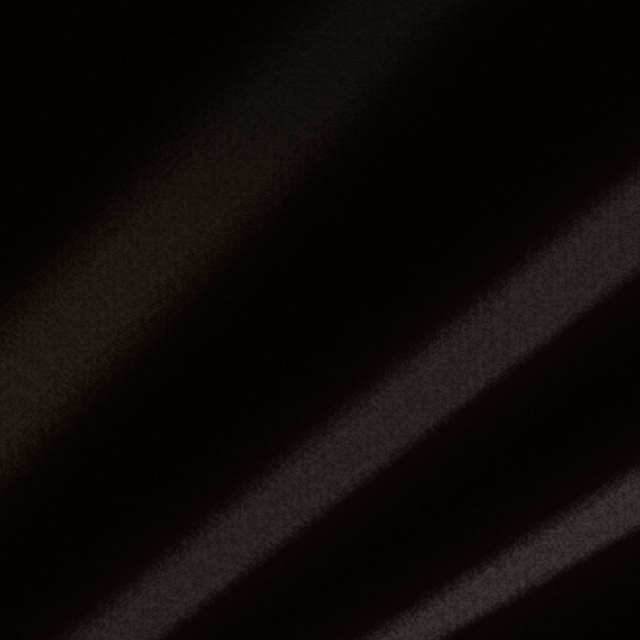
This background is drawn by a WebGL 2 fragment shader. Its source:

```glsl
#version 300 es
precision highp float;

uniform vec2 u_resolution;
out vec4 outColor;

const int BAND_COUNT = 3;
// Centre line and size of each band: slope, height at x = 0, half height, growth along x
const vec4 BAND_SHAPE[BAND_COUNT] = vec4[](
  vec4(1.03, 0.368, 0.105, 0.0),
  vec4(0.793, -0.138, 0.048, 0.026),
  vec4(0.595, -0.372, 0.010, 0.034));
// Softness of the upper edge, of the lower edge, and fade towards the top
const vec3 BAND_EDGE[BAND_COUNT] = vec3[](
  vec3(0.070, 0.060, 0.55),
  vec3(0.032, 0.017, 0.0),
  vec3(0.022, 0.014, 0.0));
const vec3 BAND_COLOR[BAND_COUNT] = vec3[](
  vec3(0.102, 0.084, 0.068),
  vec3(0.136, 0.116, 0.110),
  vec3(0.168, 0.156, 0.150));

const vec3 BASE_COLOR = vec3(0.018, 0.010, 0.006);
const vec3 GLOW_COLOR = vec3(0.030, 0.013, 0.008);
const float GLOW_REACH = 0.075;
const float GRAIN_CELLS = 330.0;
const float GRAIN_IN_LIGHT = 0.62;
const float GRAIN_IN_DARK = 0.016;
const float EDGE_ROUGHNESS = 0.55;

float hash(vec2 p) {
  return fract(sin(dot(p, vec2(127.1, 311.7))) * 43758.5453);
}

float valueNoise(vec2 p) {
  vec2 cell = floor(p);
  vec2 f = fract(p);
  f = f * f * (3.0 - 2.0 * f);
  float low = mix(hash(cell), hash(cell + vec2(1.0, 0.0)), f.x);
  float high = mix(hash(cell + vec2(0.0, 1.0)), hash(cell + 1.0), f.x);
  return mix(low, high, f.y);
}

// Signed film grain, centred on zero
float filmGrain(vec2 p) {
  float fine = valueNoise(p * GRAIN_CELLS);
  float coarse = valueNoise(p * GRAIN_CELLS * 0.5 + 37.0);
  return fine * 0.7 + coarse * 0.3 - 0.5;
}

void main() {
  vec2 uv = gl_FragCoord.xy / u_resolution;
  float grain = filmGrain(uv);
  vec3 light = vec3(0.0);
  float glow = 0.0;

  // Slanted bands of light with soft, grainy edges
  for (int i = 0; i < BAND_COUNT; i++) {
    vec4 shape = BAND_SHAPE[i];
    vec3 edge = BAND_EDGE[i];
    float offset = uv.y - shape.x * uv.x - shape.y;
    float halfHeight = shape.z + shape.w * uv.x;
    float fromTop = halfHeight - offset + grain * edge.x * EDGE_ROUGHNESS;
    float fromBottom = halfHeight + offset + grain * edge.y * EDGE_ROUGHNESS;
    float mask = smoothstep(-edge.x, edge.x, fromTop)
               * smoothstep(-edge.y, edge.y, fromBottom);
    float fade = 1.0 - edge.z * smoothstep(0.45, 1.0, uv.y);
    light += BAND_COLOR[i] * mask * fade;

    // Faint warm halo beyond the band
    float outside = max(abs(offset) - halfHeight, 0.0) / GLOW_REACH;
    glow = max(glow, exp(-outside * outside) * (1.0 - mask) * fade);
  }

  vec3 color = BASE_COLOR + GLOW_COLOR * glow + light * (1.0 + GRAIN_IN_LIGHT * grain);
  color += GRAIN_IN_DARK * grain;
  outColor = vec4(clamp(color, 0.0, 1.0), 1.0);
}
```
